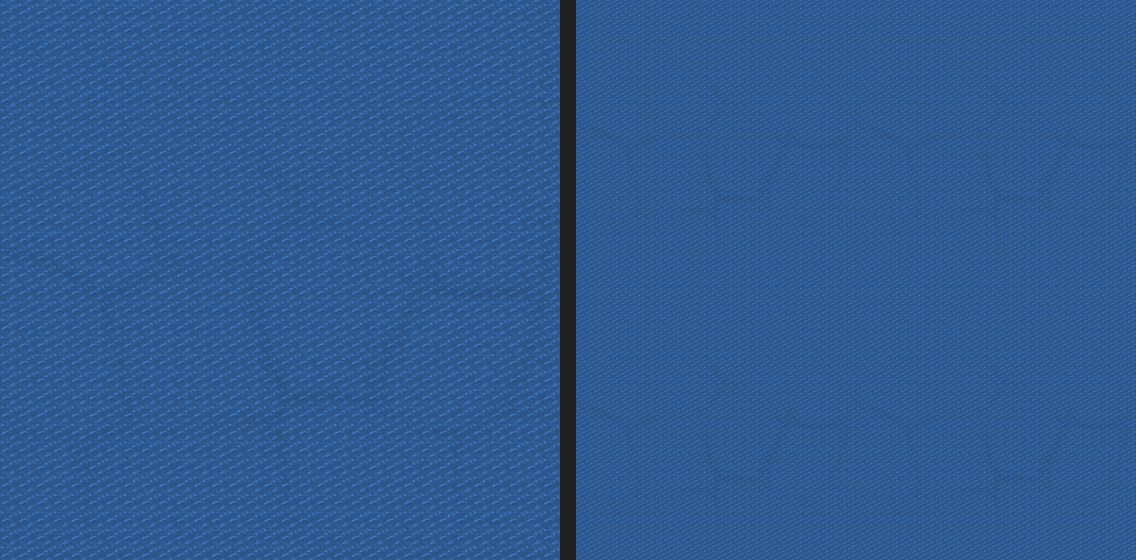
Left, the tile; right, the same tile 2 across and 2 down.
Give the GLSL for this texture, as a WebGL 1 fragment shader.

```glsl
precision highp float;

uniform vec2 u_resolution;

const float TAU = 6.2831853;
const float REPEATS = 32.0;                // square weave cells per side
const float GRAIN = 10.0;                  // grain points per cell side
const vec3 BASE_BLUE = vec3(0.175, 0.342, 0.548);
const vec3 MID_BLUE = vec3(0.20, 0.38, 0.61);
const vec3 BRIGHT_BLUE = vec3(0.26, 0.51, 0.84);
const float THREAD_RADIUS = 0.0012;
const float DOT_RADIUS = 0.0018;
const float SOFTNESS = 0.0008;
const float GRAIN_DEPTH = 0.13;
const float SHADOW_DEPTH = 0.06;
const float FOLDS = 4.0;                   // fold cells per side
const float FOLD_WIDTH = 0.16;
const float FOLD_DEPTH = 0.055;

float hash(vec2 p) {
  return fract(sin(dot(p, vec2(127.1, 311.7))) * 4375.85);
}

// Value noise that wraps after the given period
float wrapNoise(vec2 p, float period) {
  vec2 i = floor(p);
  vec2 f = smoothstep(0.0, 1.0, fract(p));
  vec2 a = mod(i, period);
  vec2 b = mod(i + 1.0, period);
  return mix(mix(hash(a), hash(vec2(b.x, a.y)), f.x),
             mix(hash(vec2(a.x, b.y)), hash(b), f.x), f.y);
}

// Distance between the two nearest cellular points, zero on a fold
float foldDistance(vec2 p) {
  vec2 home = floor(p);
  float nearest = 8.0;
  float second = 8.0;
  for (int y = -1; y <= 1; y++) {
    for (int x = -1; x <= 1; x++) {
      vec2 cell = home + vec2(float(x), float(y));
      vec2 id = mod(cell, FOLDS);
      vec2 point = cell + 0.1 + 0.8 * vec2(hash(id + 3.0), hash(id + 17.0));
      float d = distance(p, point);
      second = min(second, max(nearest, d));
      nearest = min(nearest, d);
    }
  }
  return second - nearest;
}

// Offset from a spot in the repeating cell, in canvas units
vec2 offsetFrom(vec2 weave, vec2 spot) {
  return (fract(weave - spot + 0.5) - 0.5) / REPEATS;
}

float coverage(float distanceToShape) {
  float edge = max(SOFTNESS, 0.5 / min(u_resolution.x, u_resolution.y));
  return 1.0 - smoothstep(-edge, edge, distanceToShape);
}

float thread(vec2 p, vec2 halfSpan) {
  float t = clamp(dot(p, halfSpan) / dot(halfSpan, halfSpan), -1.0, 1.0);
  return coverage(length(p - t * halfSpan) - THREAD_RADIUS);
}

float raisedDot(vec2 p) {
  return coverage(length(p) - DOT_RADIUS);
}

void main() {
  vec2 uv = gl_FragCoord.xy / u_resolution;
  vec2 weave = uv * REPEATS;

  // Two slanted twill bands per cell, broken up by grain
  float cellGrain = wrapNoise(weave * GRAIN, GRAIN);
  float looseGrain = wrapNoise(weave * GRAIN, GRAIN * REPEATS);
  float grain = mix(cellGrain, looseGrain, 0.3);
  float twill = 0.5 + 0.5 * cos(TAU * (2.0 * weave.y - weave.x - 0.3));
  float ground = smoothstep(0.42, 0.74, 0.35 * twill + 0.65 * grain);
  vec3 color = mix(BASE_BLUE, MID_BLUE, ground);
  color *= 1.0 + GRAIN_DEPTH * (grain - 0.5);

  // Long thread and dots on one band, short thread and dot on the other
  vec2 longDash = offsetFrom(weave, vec2(0.28, 0.29));
  vec2 shortDash = offsetFrom(weave, vec2(0.68, 0.98));
  vec2 longSpan = vec2(0.0046, 0.0018);
  vec2 shortSpan = vec2(0.0024, 0.0010);
  vec2 shadowShift = vec2(-0.001, 0.004);
  float shadow = max(thread(longDash + shadowShift, longSpan),
                     thread(shortDash + shadowShift, shortSpan));
  color *= 1.0 - SHADOW_DEPTH * shadow;
  float light = 0.8 * thread(longDash, longSpan);
  light = max(light, 0.6 * thread(shortDash, shortSpan));
  light = max(light, raisedDot(offsetFrom(weave, vec2(0.64, 0.50))));
  light = max(light, 0.75 * raisedDot(offsetFrom(weave, vec2(0.14, 0.72))));
  light = max(light, 0.35 * raisedDot(offsetFrom(weave, vec2(0.90, 0.62))));
  float wear = 0.85 + 0.15 * hash(mod(floor(weave), REPEATS));
  color = mix(color, BRIGHT_BLUE, light * wear);

  // Broad soft folds, strongest below the middle
  vec2 bend = 0.025 * sin(TAU * (2.0 * uv.yx + vec2(uv.x, -uv.y)));
  float fold = 1.0 - smoothstep(0.0, FOLD_WIDTH, foldDistance((uv + bend) * FOLDS));
  float reach = 0.5 + 0.5 * cos(TAU * (uv.y - 0.42));
  float patches = 0.6 + 0.4 * sin(TAU * (uv.x + uv.y)) * sin(TAU * (2.0 * uv.x - uv.y));
  color *= 1.0 - FOLD_DEPTH * fold * reach * patches;

  gl_FragColor = vec4(color, 1.0);
}
```
